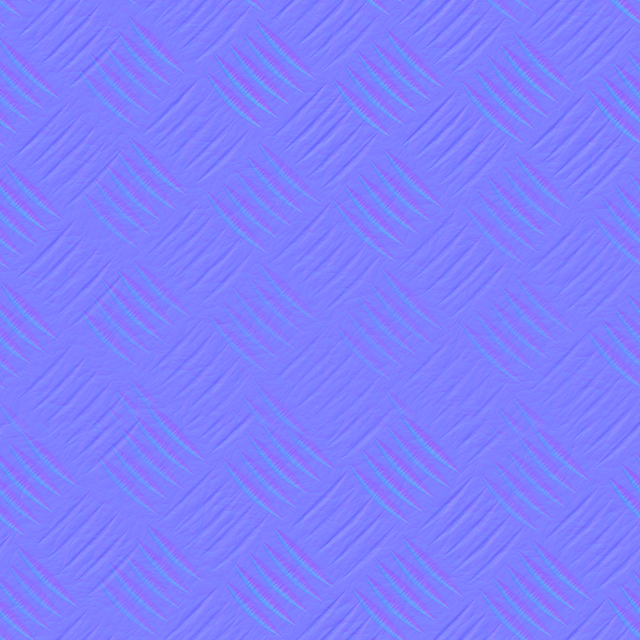
This texture map is drawn by a WebGL 1 fragment shader. Its source:

```glsl
precision highp float;

uniform vec2 u_resolution;

const vec2 PITCH = vec2(0.2, 0.189);
const float COLUMN_DROP = 0.009;
const float BAR_SPACING = 0.028;
const float BAR_HALF_LENGTH = 0.07;
const float DIAGONAL = 0.70711;

float hash(vec2 p) {
  return fract(sin(dot(p, vec2(12.99, 78.23))) * 4375.85);
}

vec2 hash2(vec2 p) {
  return vec2(hash(p), hash(p + 31.7));
}

// Squared distance to the nearest scattered point
float cellular(vec2 p) {
  vec2 cell = floor(p);
  float nearest = 4.0;
  for (int y = -1; y <= 1; y++) {
    for (int x = -1; x <= 1; x++) {
      vec2 corner = cell + vec2(float(x), float(y));
      vec2 delta = corner + hash2(corner) - p;
      nearest = min(nearest, dot(delta, delta));
    }
  }
  return nearest;
}

// Rounded ridge with a steep side and a gentle side
float ridge(float across, float width) {
  float side = across > 0.0 ? 1.55 : 1.0;
  float t = abs(across) / (width * side + 0.00001);
  return width * (1.0 - smoothstep(0.0, 1.0, t));
}

// Lattice of five-bar groups running in one direction
float treads(vec2 p, vec2 origin, vec2 along, float bow, float halfWidth,
             float strength, float wrinkle) {
  vec2 q = (p - origin) / PITCH;
  float column = floor(q.x + 0.5);
  q.y -= COLUMN_DROP * mod(column, 5.0) / PITCH.y;
  vec2 id = vec2(column, floor(q.y + 0.5));
  vec2 local = (q - id) * PITCH + (hash2(id + 5.3) - 0.5) * 0.006;

  float a = dot(local, along);
  float b = dot(local, vec2(along.y, -along.x));
  float u = a / BAR_HALF_LENGTH;
  float bent = b + bow * (1.0 - u * u);
  float bar = clamp(floor(bent / BAR_SPACING + 0.5), -2.0, 2.0);
  float wear = hash(id * 3.1 + bar * 1.7);

  // Each bar differs a little in place, length and height
  float reach = (u + (wear - 0.5) * 0.12) / mix(0.9, 1.03, hash(id + bar));
  float taper = max(1.0 - reach * reach, 0.0);
  float h = ridge(bent - bar * BAR_SPACING, halfWidth * taper);
  h *= strength * mix(0.75, 1.05, hash(id + 2.9)) * mix(0.8, 1.1, wear);
  h *= 1.0 + 0.06 * sin(a * 950.0 + wear * 6.0 + 2.0 * sin(a * 210.0));

  // Creases pressed into the group area
  float area = smoothstep(0.075, 0.045, abs(a)) * smoothstep(0.075, 0.05, abs(b));
  float crease = cellular(vec2(a * 24.0, b * 95.0) + id * 7.0);
  return h + wrinkle * area * crease;
}

float plate(vec2 p, vec2 origin, float strength) {
  float falling = treads(p, origin, vec2(DIAGONAL, DIAGONAL), 0.005, 0.0086,
                         0.235 * strength, 0.00025);
  float rising = treads(p, origin + PITCH * 0.5, vec2(-DIAGONAL, DIAGONAL), -0.004, 0.006,
                        0.15 * strength, 0.0006 * strength);
  return falling + rising;
}

// Fine crumpled surface, drawn out along a shallow slant
float grain(vec2 p) {
  vec2 slant = vec2(p.x - 0.4 * p.y, p.y + 0.45 * p.x);
  slant += 0.007 * sin(slant.yx * vec2(47.0, 61.0) + 2.0 * sin(slant * 23.0));
  return 0.00036 * cellular(slant * vec2(36.0, 50.0))
       + 0.00024 * cellular(slant * vec2(85.0, 115.0) + 9.0)
       + 0.0001 * cellular(slant * vec2(190.0, 220.0) + 4.0);
}

float height(vec2 p) {
  float fade = 1.0 - 0.35 * smoothstep(0.2, 0.6, p.y);
  float upper = plate(p, vec2(0.208, 0.111), fade);
  float lower = plate(p, vec2(0.237, 0.905), 0.95);

  // Wavy join between two offset lattices
  float join = 0.655 + 0.018 * sin(p.x * 17.0) + 0.009 * sin(p.x * 41.0 + 1.0);
  float blend = smoothstep(-0.018, 0.018, p.y - join);
  return mix(upper, lower, blend) + grain(p);
}

void main() {
  vec2 uv = gl_FragCoord.xy / u_resolution;
  vec2 p = vec2(uv.x, 1.0 - uv.y);

  // Slope of the height field packed as a tangent-space normal
  vec2 offset = vec2(0.0014, 0.0);
  float h = height(p);
  vec2 slope = vec2(height(p + offset.xy) - h, height(p + offset.yx) - h) / offset.x;
  vec3 normal = normalize(vec3(-slope, 1.0));
  gl_FragColor = vec4(normal * 0.5 + 0.5, 1.0);
}
```
